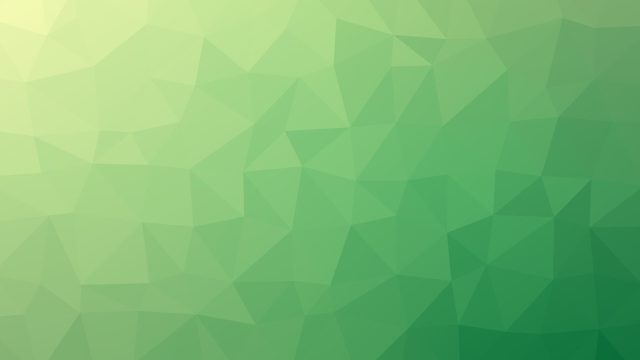
Write a Shadertoy shader that draws this background.

```glsl
// Low-poly backdrop: faceted triangles over a pale yellow to deep green gradient.

const vec2 CELL = vec2(0.1435, 0.1366);   // lattice pitch, in canvas heights
const vec2 ORIGIN = vec2(0.095, 0.104);   // position of lattice vertex (0, 0)
const vec2 JITTER = vec2(0.58, 0.48);     // vertex scatter, in cells
const float FLATNESS = 0.7;               // 0 = smooth gradient, 1 = flat facets
const float TINT_SHIFT = 0.07;            // colour variation between facets

vec2 hash22(vec2 p) {
    vec3 q = fract(p.xyx * vec3(0.1031, 0.1030, 0.0973));
    q += dot(q, q.yzx + 33.33);
    return fract((q.xx + q.yz) * q.zy);
}

float cross2(vec2 a, vec2 b) {
    return a.x * b.y - a.y * b.x;
}

// Weight of a gradient stop at distance d, in stops
float hat(float d) {
    return max(0.0, 1.0 - abs(d));
}

// Five evenly spaced colour stops
vec3 ramp(float x, vec3 c0, vec3 c1, vec3 c2, vec3 c3, vec3 c4) {
    float s = 4.0 * clamp(x, 0.0, 1.0);
    return c0 * hat(s) + c1 * hat(s - 1.0) + c2 * hat(s - 2.0)
         + c3 * hat(s - 3.0) + c4 * hat(s - 4.0);
}

// Colour field: three horizontal ramps blended vertically
vec3 gradientColor(vec2 uv) {
    vec3 top = ramp(uv.x, vec3(0.96, 0.98, 0.70), vec3(0.84, 0.93, 0.63),
        vec3(0.70, 0.87, 0.55), vec3(0.54, 0.74, 0.46), vec3(0.47, 0.66, 0.43));
    vec3 middle = ramp(uv.x, vec3(0.75, 0.88, 0.58), vec3(0.64, 0.83, 0.53),
        vec3(0.46, 0.76, 0.46), vec3(0.31, 0.68, 0.39), vec3(0.24, 0.56, 0.33));
    vec3 bottom = ramp(uv.x, vec3(0.52, 0.70, 0.45), vec3(0.45, 0.68, 0.42),
        vec3(0.31, 0.63, 0.36), vec3(0.11, 0.50, 0.27), vec3(0.03, 0.42, 0.22));
    float s = 2.0 * clamp(uv.y, 0.0, 1.0);
    return bottom * hat(s) + middle * hat(s - 1.0) + top * hat(s - 2.0);
}

// Scattered lattice vertex, in canvas heights
vec2 vertex(vec2 id) {
    return ORIGIN + CELL * (id + JITTER * (hash22(id + 57.0) - 0.5));
}

// Signed distance to edge ab, positive on its left
float edgeDistance(vec2 p, vec2 a, vec2 b) {
    return cross2(b - a, p - a) / length(b - a);
}

// One counter-clockwise facet: premultiplied colour and coverage
vec4 facet(vec2 p, vec2 a, vec2 b, vec2 c, float aspect, float pixel) {
    float inside = min(edgeDistance(p, a, b),
                   min(edgeDistance(p, b, c), edgeDistance(p, c, a)));
    float coverage = clamp(inside / pixel + 0.5, 0.0, 1.0);
    if (coverage <= 0.0) return vec4(0.0);

    vec2 center = (a + b + c) / 3.0;
    vec2 uv = mix(p, center, FLATNESS) / vec2(aspect, 1.0);
    float shift = TINT_SHIFT * (hash22(floor(center * 900.0)).x - 0.5);
    return vec4(gradientColor(uv + vec2(-shift, shift)), 1.0) * coverage;
}

// Lattice quad split along its shorter diagonal
vec4 quad(vec2 p, vec2 id, float aspect, float pixel) {
    vec2 a = vertex(id);
    vec2 b = vertex(id + vec2(1.0, 0.0));
    vec2 c = vertex(id + vec2(1.0, 1.0));
    vec2 d = vertex(id + vec2(0.0, 1.0));
    if (distance(a, c) < distance(b, d)) {
        return facet(p, a, b, c, aspect, pixel) + facet(p, a, c, d, aspect, pixel);
    }
    return facet(p, a, b, d, aspect, pixel) + facet(p, b, c, d, aspect, pixel);
}

void mainImage(out vec4 fragColor, in vec2 fragCoord) {
    float pixel = 1.0 / iResolution.y;
    float aspect = iResolution.x * pixel;
    vec2 p = fragCoord * pixel;
    vec2 home = floor((p - ORIGIN) / CELL);

    // Scattered quads can reach into neighbouring cells
    vec4 sum = vec4(0.0);
    for (int j = -1; j <= 1; j++) {
        for (int i = -1; i <= 1; i++) {
            sum += quad(p, home + vec2(float(i), float(j)), aspect, pixel);
        }
    }
    fragColor = vec4(sum.rgb / max(sum.a, 0.001), 1.0);
}
```
